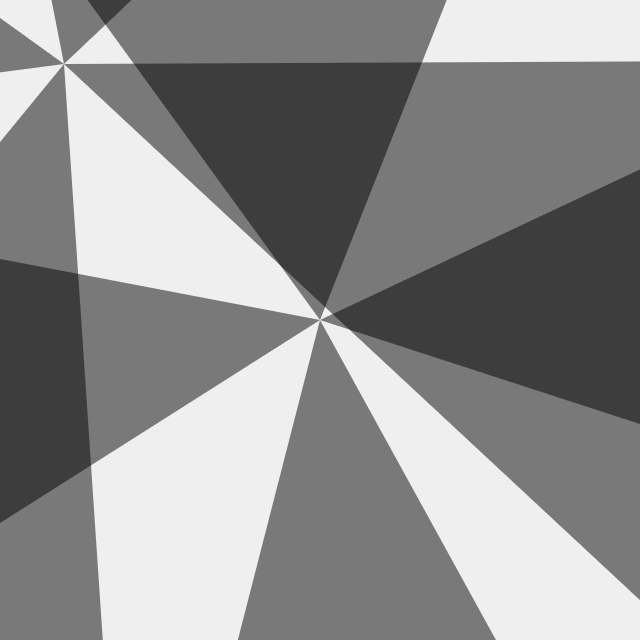
Give the GLSL for this background, as a Shadertoy shader.

```glsl
const float TAU = 6.2831853;

// Coverage of a fan of dark rays, measured in clockwise turns from straight up.
// Rays and gaps span 0.12 turn each; the ray at the seam is widened to 0.16.
float rayFan(vec2 p, float startTurn, float pixel) {
    float turn = atan(p.x, p.y) / TAU - startTurn;
    turn = fract(turn + 0.04) - 0.04;

    float regularRays = 0.06 - abs(mod(turn + 0.06, 0.24) - 0.12);
    float seamRay = 0.08 - abs(turn - 0.04);

    // Turn the angular distance into arc length for even edge smoothing
    float edge = max(regularRays, seamRay) * TAU * length(p);
    return clamp(0.5 + edge / pixel, 0.0, 1.0);
}

void mainImage(out vec4 fragColor, in vec2 fragCoord) {
    vec2 uv = fragCoord / iResolution.y;
    float pixel = 1.0 / iResolution.y;

    float centerFan = rayFan(uv - vec2(0.5), -0.06, pixel);
    float cornerFan = rayFan(uv - vec2(0.1, 0.9), 0.0093, pixel);

    // Each fan halves the light of the pale ground
    vec3 paper = vec3(0.937);
    vec3 color = paper * mix(1.0, 0.505, centerFan) * mix(1.0, 0.505, cornerFan);
    fragColor = vec4(color, 1.0);
}
```
